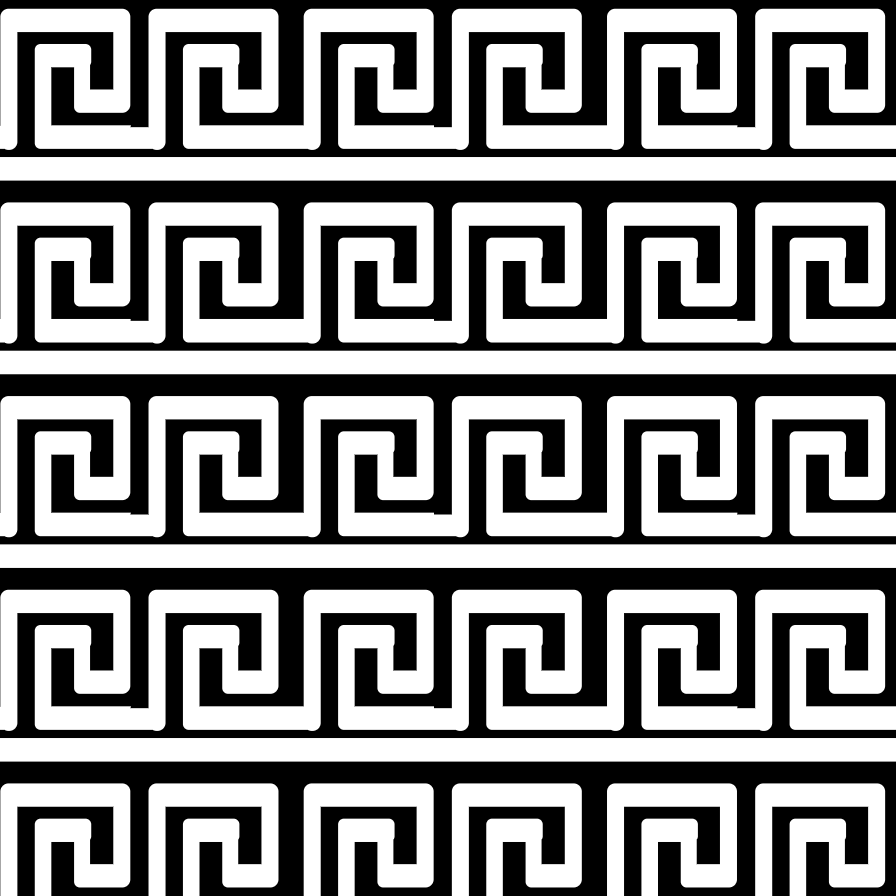
Reproduce this pattern procedurally as a Shadertoy shader.

```glsl
// Rows of a white Greek key meander on black, parted by plain white bands.
// Each key is a union of rounded bars; keys alternate between two spacings,
// and the narrower ones have a slight step in the bottom bar.

#define UNITS 768.0        // design units across the canvas
#define ROW_HEIGHT 166.0   // one meander row plus its band
#define PAIR_WIDTH 260.0   // two neighbouring keys
#define FIRST_WIDTH 127.0  // spacing of the first key in a pair
#define STROKE_W 14.6      // width of upright strokes
#define STROKE_H 20.0      // height of level strokes
#define OUTER_ROUND 7.0    // corner radius of the large turns
#define INNER_ROUND 5.0    // corner radius of the inner hook
#define BAND_TOP 134.6
#define BAND_BOTTOM 154.8
#define INK vec3(1.0)
#define GROUND vec3(0.0)

// Signed distance to a rounded box between two opposite corners
float bar(vec2 p, vec2 lo, vec2 hi, float radius) {
    vec2 q = abs(p - 0.5 * (lo + hi)) - 0.5 * (hi - lo) + radius;
    return length(max(q, 0.0)) + min(max(q.x, q.y), 0.0) - radius;
}

// One key, y pointing down; its foot reaches the next key at x = spacing
float greekKey(vec2 p, float spacing, float shelfEnd) {
    // Rise, top and right-hand drop
    float d = bar(p, vec2(0.3, 7.5), vec2(0.3 + STROKE_W, 128.5), OUTER_ROUND);
    d = min(d, bar(p, vec2(0.3, 7.5), vec2(111.7, 7.5 + STROKE_H), OUTER_ROUND));
    d = min(d, bar(p, vec2(111.7 - STROKE_W, 7.5), vec2(111.7, 96.7), OUTER_ROUND));

    // Inner hook
    d = min(d, bar(p, vec2(63.5, 96.7 - STROKE_H), vec2(111.7, 96.7), OUTER_ROUND));
    d = min(d, bar(p, vec2(63.5, 37.7), vec2(77.2, 96.7), INNER_ROUND));
    d = min(d, bar(p, vec2(29.8, 37.7), vec2(78.2, 37.7 + STROKE_H), INNER_ROUND));

    // Inner drop and foot, with the shelf that thickens the foot
    d = min(d, bar(p, vec2(29.8, 37.7), vec2(44.0, 127.6), INNER_ROUND));
    d = min(d, bar(p, vec2(29.8, 109.0), vec2(spacing + STROKE_W, 127.6), OUTER_ROUND));
    return min(d, bar(p, vec2(36.0, 127.4 - STROKE_H), vec2(shelfEnd, 118.0), 0.3));
}

// Nearest key in the row, including neighbours past the pair's edges
float meander(vec2 p) {
    float d = UNITS;
    for (int i = -1; i <= 2; i++) {
        bool second = (i & 1) == 1;
        float start = floor(float(i) * 0.5) * PAIR_WIDTH + (second ? FIRST_WIDTH : 0.0);
        float spacing = second ? PAIR_WIDTH - FIRST_WIDTH : FIRST_WIDTH;
        float shelfEnd = second ? spacing + 2.0 : 112.0;
        d = min(d, greekKey(p - vec2(start, 0.0), spacing, shelfEnd));
    }
    return d;
}

void mainImage(out vec4 fragColor, in vec2 fragCoord) {
    float pixel = UNITS / iResolution.y;
    vec2 p = vec2(fragCoord.x, iResolution.y - fragCoord.y) * pixel;
    p = mod(p, vec2(PAIR_WIDTH, ROW_HEIGHT));

    // Plain band below each meander
    float band = abs(p.y - 0.5 * (BAND_TOP + BAND_BOTTOM)) - 0.5 * (BAND_BOTTOM - BAND_TOP);

    // Smooth edge one pixel wide
    float d = min(meander(p), band);
    float coverage = clamp(0.5 - d / pixel, 0.0, 1.0);
    fragColor = vec4(mix(GROUND, INK, coverage), 1.0);
}
```
